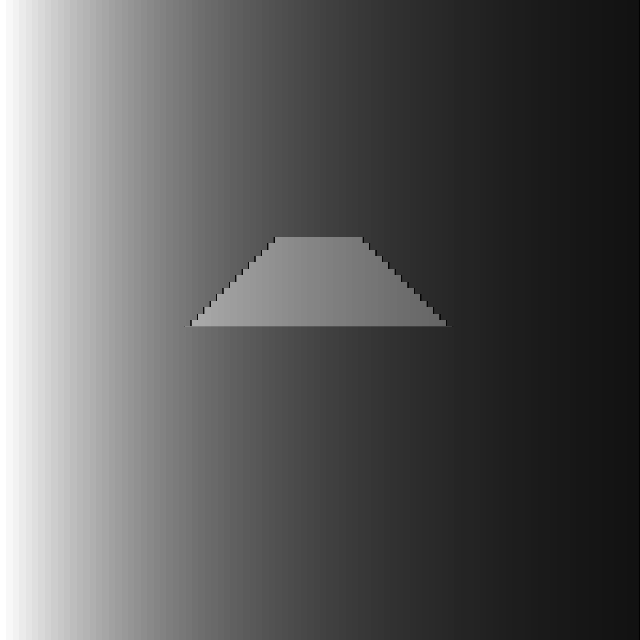
Give the GLSL for this background, as a Shadertoy shader.

```glsl
// Coverage of the region where the signed distance is negative
float coverage(float dist, float blur) {
    return clamp(0.5 - dist / blur, 0.0, 1.0);
}

void mainImage(out vec4 fragColor, in vec2 fragCoord) {
    vec2 uv = fragCoord / iResolution.xy;
    vec2 blur = 0.5 / iResolution.xy;
    vec2 cell = floor(uv * 100.0) / 100.0;

    // Exponential falloff in narrow columns
    float shade = exp(-2.7 * cell.x);

    // Stepped trapezoid, one cell narrower per side on each row
    float halfWidth = 0.1986 - (cell.y - 0.49);
    float sideDist = abs(uv.x - 0.498) - halfWidth;
    float band = coverage(abs(uv.y - 0.56) - 0.07, blur.y);
    float fill = band * coverage(sideDist, blur.x);
    shade = mix(shade, sqrt(shade), fill);

    // Dark slivers beside the steps and along the right border
    float sliver = band * coverage(abs(sideDist - 0.001) - 0.001, blur.x);
    float border = coverage(0.998 - uv.x, blur.x);
    shade *= 1.0 - 0.9 * max(sliver, border);

    fragColor = vec4(vec3(shade), 1.0);
}
```
